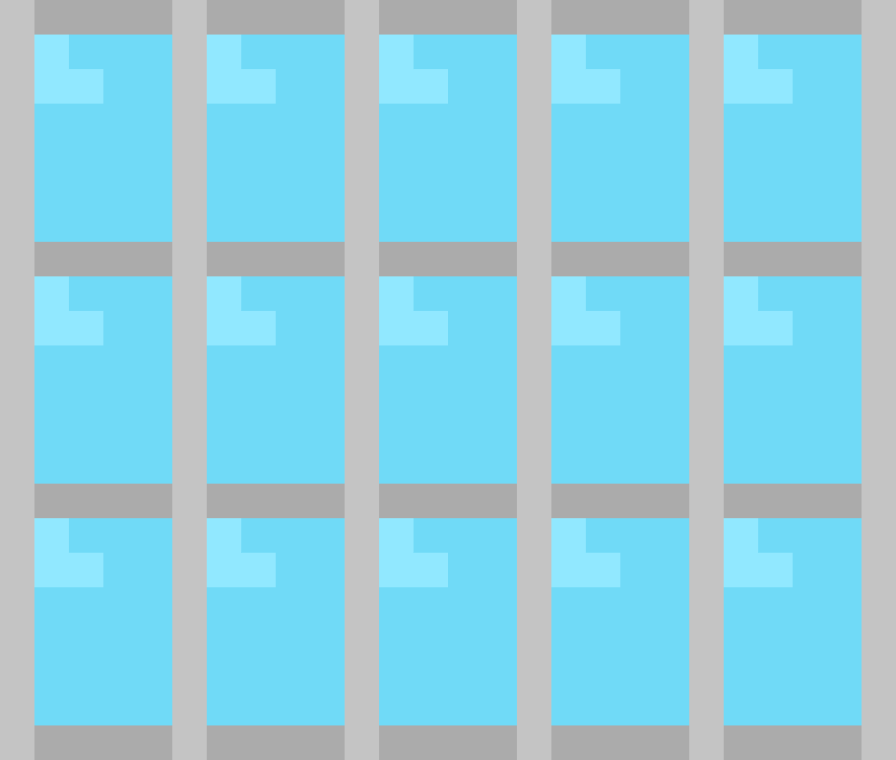
A WebGL 2 fragment shader for this pattern:

```glsl
#version 300 es
precision highp float;

uniform vec2 u_resolution;
out vec4 fragColor;

// Smoothed coverage of the interval lo..hi
float span(float x, float lo, float hi, float pixel) {
    return clamp((x - lo) / pixel + 0.5, 0.0, 1.0)
         * clamp((hi - x) / pixel + 0.5, 0.0, 1.0);
}

void main() {
    // 26 x 22 blocks, counted from the upper left
    vec2 uv = gl_FragCoord.xy / u_resolution;
    vec2 grid = vec2(uv.x, 1.0 - uv.y) * vec2(26.0, 22.0);
    vec2 pixel = vec2(26.0, 22.0) / u_resolution;

    // Each repeat is 5 x 7 blocks, with its seam in the middle of the frame
    vec2 cell = mod(grid - 0.5, vec2(5.0, 7.0)) + 0.5;

    // Stepped glint in the upper left corner of the pane
    float upright = span(cell.x, 0.0, 2.0, pixel.x) * span(cell.y, 0.0, 3.0, pixel.y);
    float foot = span(cell.x, 0.0, 3.0, pixel.x) * span(cell.y, 2.0, 3.0, pixel.y);
    vec3 glass = mix(vec3(0.44, 0.855, 0.97), vec3(0.57, 0.91, 1.0), max(upright, foot));

    // Rails between rows, then posts over everything
    vec3 post = vec3(0.77);
    vec3 rail = vec3(0.67);
    vec3 color = mix(rail, glass, span(cell.y, 1.0, 7.0, pixel.y));
    color = mix(post, color, span(cell.x, 1.0, 5.0, pixel.x));

    fragColor = vec4(color, 1.0);
}
```
